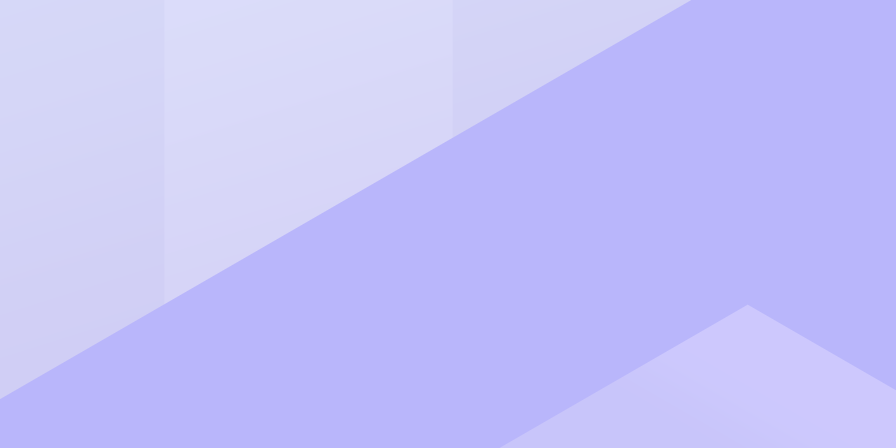
A WebGL 1 fragment shader for this background:

```glsl
precision highp float;
// Flat lavender backdrop with a slanted pale sheet, a lit panel and a low peak.

#define SLOPE 0.5774              // tangent of 30 degrees
#define SHEET_BASE 0.109          // height of the sheet edge at the left side
#define PANEL_LEFT 0.367
#define PANEL_RIGHT 1.0104
#define PANEL_LIGHT vec3(0.021, 0.021, 0.009)
#define PEAK vec2(1.669, 0.320)
#define BASE_COLOR vec3(0.725, 0.712, 0.984)
#define SHEET_DARK vec3(0.815, 0.806, 0.959)
#define SHEET_LIGHT vec3(0.839, 0.846, 0.971)
#define PEAK_DARK vec3(0.786, 0.773, 0.981)
#define PEAK_LIGHT vec3(0.802, 0.786, 0.992)

uniform vec2 u_resolution;

// Antialiased coverage: one where the signed distance is positive.
float cover(float dist) {
    return clamp(dist * u_resolution.y + 0.5, 0.0, 1.0);
}

// Pale sheet: a tilted gradient with a brighter vertical panel.
vec3 sheetColor(vec2 p) {
    float rise = dot(p, vec2(-0.3, 0.95));
    float panel = cover(p.x - PANEL_LEFT) * cover(PANEL_RIGHT - p.x);
    return mix(SHEET_DARK, SHEET_LIGHT, smoothstep(0.0, 1.0, rise))
         + PANEL_LIGHT * panel;
}

// Peak: light on the upper right, softly shaded on the lower left.
vec3 peakColor(vec2 q) {
    float fold = (q.y + SLOPE * q.x + 0.222) / length(vec2(1.0, SLOPE));
    return mix(PEAK_DARK, PEAK_LIGHT, smoothstep(-0.12, 0.04, fold));
}

void main() {
    // The canvas height is one unit.
    vec2 p = gl_FragCoord.xy / u_resolution.y;
    float slant = length(vec2(1.0, SLOPE));

    // Signed distances to the sloping edges.
    float sheet = (p.y - SHEET_BASE - SLOPE * p.x) / slant;
    vec2 q = p - PEAK;
    float peak = (-q.y - SLOPE * abs(q.x)) / slant;

    // Layers from back to front.
    vec3 color = BASE_COLOR;
    color = mix(color, sheetColor(p), cover(sheet));
    color = mix(color, peakColor(q), cover(peak));
    gl_FragColor = vec4(color, 1.0);
}
```
